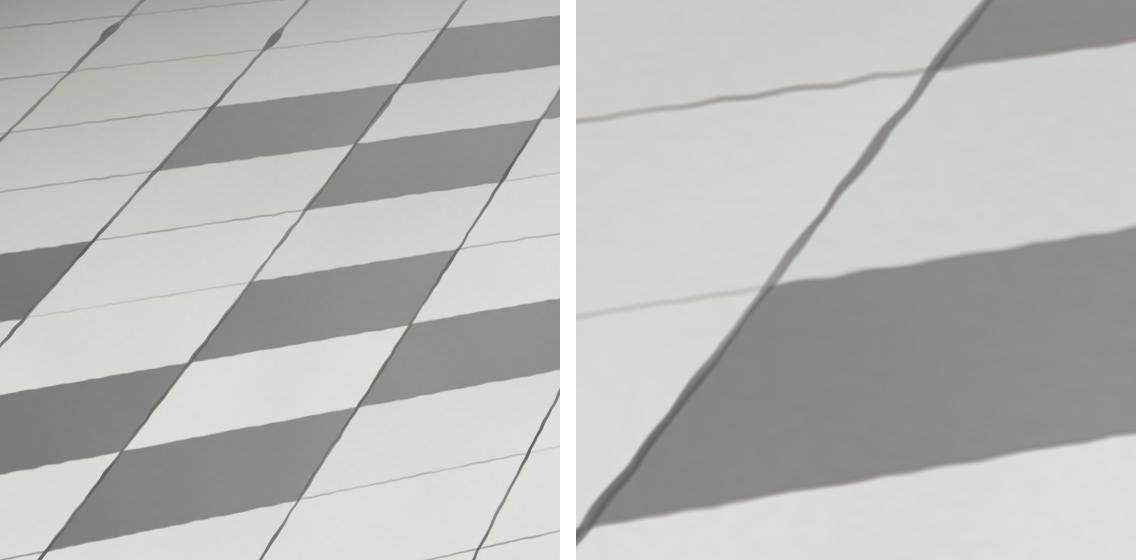
Left: the whole. Right: its middle third, enlarged.
Reproduce this texture procedurally as a WebGL 1 fragment shader.

```glsl
precision highp float;
uniform vec2 u_resolution;

#define PLANE_X vec3(0.3374, -0.1048, 0.7917)
#define PLANE_Y vec3(-0.0332, 0.0918, 0.0521)
#define PLANE_W vec3(0.0354, -0.042, 1.0)
#define JOINT_WIDTH 0.0027
#define SEAM_WIDTH 0.0017
#define EDGE_WOBBLE 0.0022
#define SOFTNESS 0.0016
#define TILE_VARIATION 0.022
#define GRAIN 0.014
#define JOINT_COLOR vec3(0.37, 0.36, 0.35)
#define SEAM_COLOR vec3(0.53, 0.51, 0.50)

float hash(vec2 p) {
  return fract(sin(dot(p, vec2(127.1, 311.7))) * 43758.5);
}

vec2 gradient(vec2 cell) {
  float angle = 6.2832 * hash(cell);
  return vec2(cos(angle), sin(angle));
}

float gradientNoise(vec2 p) {
  vec2 i = floor(p), f = p - i;
  vec2 w = f * f * f * (f * (f * 6.0 - 15.0) + 10.0);
  vec2 r = vec2(1.0, 0.0);
  float low = mix(dot(gradient(i), f), dot(gradient(i + r.xy), f - r.xy), w.x);
  float high = mix(dot(gradient(i + r.yx), f - r.yx), dot(gradient(i + r.xx), f - r.xx), w.x);
  return mix(low, high, w.y);
}

// Canvas position to tile units on the tilted floor: x is column, y is row
vec2 floorCoord(vec2 p) {
  vec3 q = p.x * cross(PLANE_Y, PLANE_W) + p.y * cross(PLANE_W, PLANE_X)
         + cross(PLANE_X, PLANE_Y);
  return q.xy / q.z;
}

// Dark tiles alternate in the middle column and thin out to both sides
float isDark(vec2 tile) {
  float side = abs(tile.x);
  float period = side < 0.5 ? 2.0 : (side < 1.5 ? 4.0 : 8.0);
  float start = side < 0.5 ? 0.0 : (side < 1.5 ? 1.0 : 3.0);
  float hit = 1.0 - step(0.5, abs(mod(tile.y + 0.25, period) - 0.25 - start));
  return hit * (1.0 - step(2.5, side));
}

vec3 tileColor(vec2 tile, vec2 p) {
  float glow = 1.0 - exp(-2.9 * (p.y + 0.3 * p.x));
  vec3 light = vec3(0.58 + 0.30 * glow);
  vec3 dark = vec3(mix(0.475, 0.57, smoothstep(0.1, 1.0, p.x + 0.3 * p.y)));
  float warmth = hash(tile + 7.3) - 0.5;
  vec3 tint = mix(vec3(-0.008, 0.002, 0.006), vec3(0.006, 0.002, -0.012), warmth + 0.5);
  tint += vec3(0.012, 0.0, -0.014) * (1.0 - smoothstep(0.0, 0.35, p.y + 0.3 * p.x));
  float darkness = isDark(tile);
  float variation = (hash(tile) - 0.5) * TILE_VARIATION;
  return mix(light + tint, dark + 0.4 * tint, darkness) + variation;
}

void main() {
  vec2 p = gl_FragCoord.xy / u_resolution;
  p.y = 1.0 - p.y;
  float soft = max(SOFTNESS, 0.8 / min(u_resolution.x, u_resolution.y));

  // Uneven tile edges
  vec2 wobble = vec2(gradientNoise(p * 42.0), gradientNoise(p * 42.0 + 31.0));
  vec2 uv = floorCoord(p + EDGE_WOBBLE * wobble);

  // Signed distance to the nearest column and row edge, in canvas units
  const float STEP = 0.002;
  vec2 here = floorCoord(p);
  vec2 alongX = (floorCoord(p + vec2(STEP, 0.0)) - here) / STEP;
  vec2 alongY = (floorCoord(p + vec2(0.0, STEP)) - here) / STEP;
  vec2 edge = floor(uv + 0.5);
  vec2 dist = (uv - edge) / sqrt(alongX * alongX + alongY * alongY);

  // Four tiles around the nearest corner, blended at their edges
  vec2 side = smoothstep(-soft, soft, dist);
  vec3 upper = mix(tileColor(edge - 1.0, p), tileColor(edge - vec2(0.0, 1.0), p), side.x);
  vec3 lower = mix(tileColor(edge - vec2(1.0, 0.0), p), tileColor(edge, p), side.x);
  vec3 color = mix(upper, lower, side.y);

  // Faint surface clouding and grain
  color += GRAIN * (gradientNoise(p * 7.0) + 0.6 * gradientNoise(p * vec2(70.0, 110.0)));

  // Thin seams between rows, some almost gone
  vec2 seamId = vec2(floor(uv.x), edge.y);
  float seamWear = mix(0.25, 0.85, hash(seamId + 3.7));
  seamWear *= 0.8 + 0.5 * gradientNoise(p * 15.0);
  float seam = 1.0 - smoothstep(SEAM_WIDTH - soft, SEAM_WIDTH + soft, abs(dist.y));
  color = mix(color, SEAM_COLOR, seam * clamp(seamWear, 0.0, 1.0));

  // Darker joints between columns, with dirt spreading at the far end
  float farEnd = 1.0 - smoothstep(0.05, 0.3, p.y);
  float dirt = farEnd * smoothstep(0.12, 0.45, gradientNoise(p * 11.0 + 5.0));
  float jointWidth = JOINT_WIDTH * (1.0 + 0.6 * gradientNoise(p * 18.0 + 9.0) + 2.5 * dirt);
  float joint = 1.0 - smoothstep(jointWidth - soft, jointWidth + soft, abs(dist.x));
  float jointWear = 0.75 + 0.5 * gradientNoise(p * 8.0 + 17.0) - 0.2 * farEnd + 0.2 * dirt;
  color = mix(color, JOINT_COLOR, joint * clamp(jointWear, 0.0, 1.0));

  gl_FragColor = vec4(clamp(color, 0.0, 1.0), 1.0);
}
```
